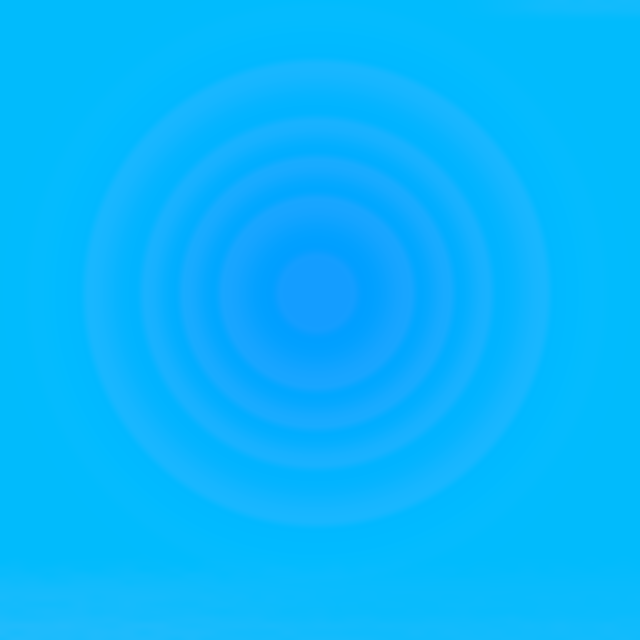
A WebGL 2 fragment shader for this background:

```glsl
#version 300 es
precision highp float;

uniform vec2 u_resolution;
out vec4 fragColor;

float hash(vec2 p) {
    vec3 q = fract(vec3(p.xyx) * 0.1031);
    q += dot(q, q.yzx + 33.33);
    return fract((q.x + q.y) * q.z);
}

float valueNoise(vec2 p) {
    vec2 cell = floor(p);
    vec2 f = fract(p);
    f = f * f * (3.0 - 2.0 * f);
    float low = mix(hash(cell), hash(cell + vec2(1.0, 0.0)), f.x);
    float high = mix(hash(cell + vec2(0.0, 1.0)), hash(cell + vec2(1.0, 1.0)), f.x);
    return mix(low, high, f.y);
}

// Pale rim that rises slowly outward and ends at a soft edge
float ringRim(float r, float inner, float outer) {
    float rise = smoothstep(mix(inner, outer, 0.2), outer - 0.01, r);
    return rise * (1.0 - smoothstep(outer - 0.006, outer + 0.01, r));
}

void main() {
    vec2 uv = gl_FragCoord.xy / u_resolution;
    float r = length(uv - vec2(0.495, 0.542));

    // Radial gradient from deep azure to cyan blue
    float green = mix(0.615, 0.648, smoothstep(0.03, 0.16, r));
    green = mix(green, 0.705, smoothstep(0.12, 0.31, r));
    green = mix(green, 0.733, smoothstep(0.29, 0.43, r));
    vec3 color = vec3(0.005, green, 1.0);

    // Central disc and concentric rims
    float edges[5] = float[5](0.065, 0.151, 0.212, 0.273, 0.362);
    color.r += 0.075 * (1.0 - smoothstep(0.055, 0.073, r));
    for (int i = 1; i < 5; i++) {
        color.r += 0.09 * ringRim(r, edges[i - 1], edges[i]);
    }
    color.r += 0.012 * ringRim(r, 0.39, 0.45);

    // Pale haze along the bottom, strongest at the left
    float grain = valueNoise(uv * vec2(40.0, 90.0));
    float haze = 1.0 - smoothstep(0.07, 0.13, uv.y + 0.02 * (grain - 0.5));
    haze *= mix(0.08, 0.035, smoothstep(0.1, 0.6, uv.x));
    haze += 0.03 * (1.0 - smoothstep(0.02, 0.045, uv.y));

    // Thin pale strip at the upper right
    haze += 0.07 * smoothstep(0.7, 0.9, uv.x) * smoothstep(0.965, 0.99, uv.y);
    color.r += haze * mix(0.8, 1.1, grain);
    color.b -= 0.01 * smoothstep(0.38, 0.5, r);

    fragColor = vec4(color, 1.0);
}
```
